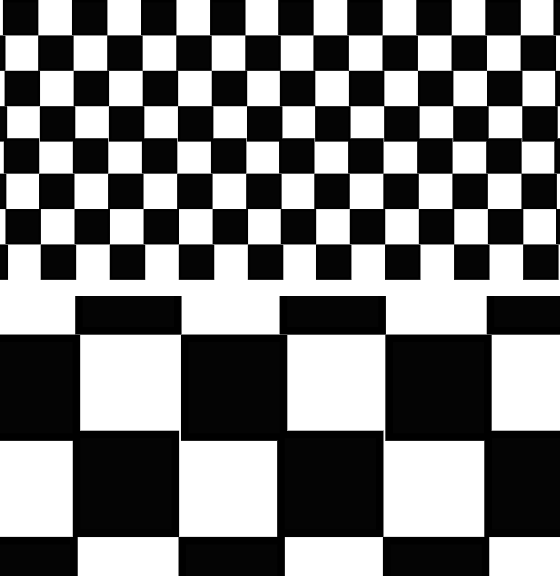
Top, the full canvas; bottom, a detail of the centre.
Write a WebGL 2 fragment shader that draws this pattern.

```glsl
#version 300 es
precision highp float;
// Black and white checkerboard of slightly sheared rows, eight down and about eight pairs across.
// It is laid from blocks of 4 x 4 dark squares that overlap a little at their seams;
// each row yields a box distance, and the nearest one is shaded as frame and core.

uniform vec2 u_resolution;
out vec4 fragColor;

// Lengths in canvas heights
const float SIDE = 0.1266;                      // dark square
const float FRAME = 0.0091;                     // pure black rim of a square
const float PERIOD = 0.2466;                    // dark square plus white gap
const float ROW_PITCH = 0.1264;
const float ROW_SHEAR = 0.0030;                 // sideways drift of each row
const float ODD_SHIFT = 0.1229;                 // offset of alternate rows
const float ORIGIN_X = 0.0104;
const float BLOCK_WIDTH = 0.9831;
const vec2 BLOCK_DOWN = vec2(0.0031, 0.4937);   // step to the lower block
const int ROWS = 8;
const int BLOCK_ROWS = 4;
const float BLOCK_COLUMNS = 4.0;

const vec3 WHITE = vec3(1.0);
const vec3 FRAME_BLACK = vec3(0.0);
const vec3 CORE_BLACK = vec3(0.017);

float boxDistance(vec2 p, vec2 halfSize) {
    vec2 d = abs(p) - halfSize;
    return length(max(d, 0.0)) + min(max(d.x, d.y), 0.0);
}

float coverage(float dist, float pixel) {
    return clamp(0.5 - dist / pixel, 0.0, 1.0);
}

// Upper left corner of the first dark square in a row
vec2 rowStart(int row) {
    float block = float(row / BLOCK_ROWS);
    float inner = float(row % BLOCK_ROWS);
    float x = ORIGIN_X + inner * ROW_SHEAR + mod(inner, 2.0) * ODD_SHIFT;
    return vec2(x, inner * ROW_PITCH) + block * BLOCK_DOWN;
}

// Distance to the nearest dark square of one row, folded at the block seams
float rowDistance(vec2 p, vec2 start) {
    float halfGap = 0.5 * (PERIOD - SIDE);
    float x = mod(p.x - start.x + halfGap, BLOCK_WIDTH);
    float column = min(floor(x / PERIOD), BLOCK_COLUMNS - 1.0);
    vec2 local = vec2(x - halfGap - column * PERIOD, p.y - start.y);
    return boxDistance(local - 0.5 * SIDE, vec2(0.5 * SIDE));
}

void main() {
    // Two units wide, one high, measured downward from the top
    vec2 uv = gl_FragCoord.xy / u_resolution;
    vec2 p = vec2(2.0 * uv.x, 1.0 - uv.y);
    float pixel = 1.0 / u_resolution.y;

    float dist = 1.0;
    for (int row = 0; row < ROWS; row++) {
        dist = min(dist, rowDistance(p, rowStart(row)));
    }

    // Framed dark squares over white
    vec3 ink = mix(FRAME_BLACK, CORE_BLACK, coverage(dist + FRAME, pixel));
    fragColor = vec4(mix(WHITE, ink, coverage(dist, pixel)), 1.0);
}
```
